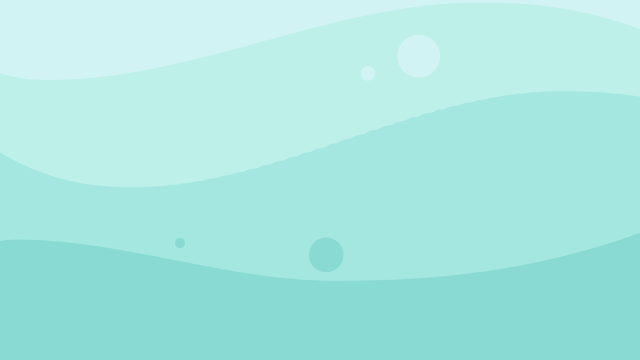
A Shadertoy shader for this background:

```glsl
// Layered pastel aqua waves with a few flat bubbles.

#define PALEST vec3(0.820, 0.953, 0.953)
#define PALE   vec3(0.745, 0.941, 0.918)
#define MEDIUM vec3(0.645, 0.902, 0.878)
#define DEEP   vec3(0.535, 0.856, 0.828)
#define WIDTH 1.7778        // canvas width in canvas heights
#define END_CURVE 2.3       // how sharply the waves bend at the sides
#define RIPPLE_SIZE 0.0015
#define RIPPLE_RATE 26.8    // ripples per canvas height
#define RIPPLE_START 0.619

// Wave height: smooth swell between two turning points, bending away
// by ends.x at the left side and by ends.y at the right side.
float waveHeight(float x, vec2 first, vec2 second, vec2 ends, float ripple) {
    float t = clamp((x - first.x) / (second.x - first.x), 0.0, 1.0);
    float leftBend = pow(max(1.0 - x / first.x, 0.0), END_CURVE);
    float rightBend = pow(max((x - second.x) / (WIDTH - second.x), 0.0), END_CURVE);
    float steepness = 4.0 * t * (1.0 - t);
    float ripples = cos(6.28318 * RIPPLE_RATE * (x - RIPPLE_START));
    return mix(first.y, second.y, smoothstep(0.0, 1.0, t))
         + ends.x * leftBend + ends.y * rightBend
         + ripple * RIPPLE_SIZE * steepness * ripples;
}

// Antialiased coverage of a signed distance, negative inside
float coverage(float distance) {
    return clamp(0.5 - distance * iResolution.y, 0.0, 1.0);
}

float bubble(vec2 p, vec2 center, float radius) {
    return coverage(length(p - center) - radius);
}

void mainImage(out vec4 fragColor, in vec2 fragCoord) {
    vec2 p = fragCoord / iResolution.y;

    // Waves, from the back to the front
    float backWave = waveHeight(p.x, vec2(0.139, 0.778), vec2(1.324, 0.993),
                                vec2(0.0185, -0.074), 0.3);
    float middleWave = waveHeight(p.x, vec2(0.370, 0.480), vec2(1.556, 0.7465),
                                  vec2(0.097, -0.015), 1.0);
    float frontWave = waveHeight(p.x, vec2(0.046, 0.3345), vec2(0.926, 0.220),
                                 vec2(-0.005, 0.133), 0.0);
    vec3 color = mix(PALEST, PALE, coverage(p.y - backWave));
    color = mix(color, MEDIUM, coverage(p.y - middleWave));
    color = mix(color, DEEP, coverage(p.y - frontWave));

    // Bubbles: a pale pair above, a deep pair below
    float paleBubbles = max(bubble(p, vec2(1.163, 0.844), 0.0595),
                            bubble(p, vec2(1.022, 0.796), 0.0200));
    float deepBubbles = max(bubble(p, vec2(0.906, 0.292), 0.0480),
                            bubble(p, vec2(0.500, 0.325), 0.0140));
    color = mix(color, PALEST, paleBubbles);
    color = mix(color, DEEP, deepBubbles);

    fragColor = vec4(color, 1.0);
}
```
